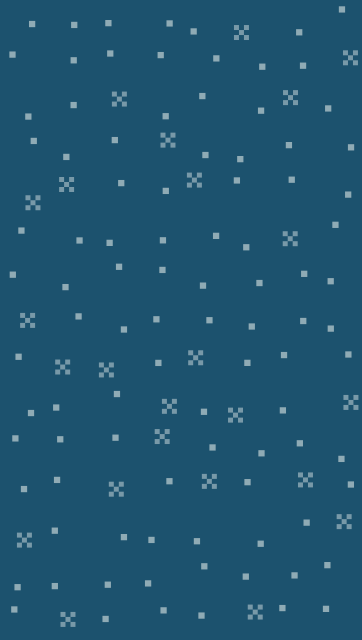
Reproduce this pattern procedurally as a WebGL 1 fragment shader.

```glsl
precision highp float;
// Scattered pale squares and small checkered crosses on deep teal.

uniform vec2 u_resolution;

vec2 hash2(vec2 cell) {
  vec2 k = vec2(dot(cell, vec2(127.1, 311.7)), dot(cell, vec2(269.5, 183.3)));
  return fract(sin(k) * 43758.55);
}

// Antialiased coverage of an axis-aligned square of the given width.
float square(vec2 p, float width) {
  vec2 inside = clamp((0.5 * width - abs(p)) * u_resolution.y + 0.5, 0.0, 1.0);
  return inside.x * inside.y;
}

// Five touching blocks: one in the centre, four at the corners.
float cross5(vec2 p, float block) {
  return min(square(p, block) + square(abs(p) - block, block), 1.0);
}

void main() {
  vec2 p = gl_FragCoord.xy / u_resolution.y;
  float aspect = u_resolution.x / u_resolution.y;

  // Whole number of cells, so no mark is cut by the border.
  vec2 cells = vec2(max(floor(15.0 * aspect), 1.0), 15.0);
  vec2 cellSize = vec2(aspect, 1.0) / cells;
  vec2 cell = floor(p / cellSize);

  // One mark per cell, jittered but kept inside it.
  vec2 center = (cell + mix(vec2(0.2), vec2(0.8), hash2(cell + 3.0))) * cellSize;
  vec2 q = p - center;

  // In each run of five rows, one random cell per column holds a cross.
  float group = floor(cell.y / 5.0);
  float chosenRow = floor(5.0 * hash2(vec2(cell.x, group) + 41.0).x);
  bool isCross = abs(cell.y - group * 5.0 - chosenRow) < 0.5;

  vec3 teal = vec3(0.11, 0.32, 0.43);
  vec3 squareColor = vec3(0.56, 0.67, 0.71);
  vec3 crossColor = vec3(0.47, 0.60, 0.66);

  vec3 color = isCross
    ? mix(teal, crossColor, cross5(q, 0.0078))
    : mix(teal, squareColor, square(q, 0.0098));
  gl_FragColor = vec4(color, 1.0);
}
```
